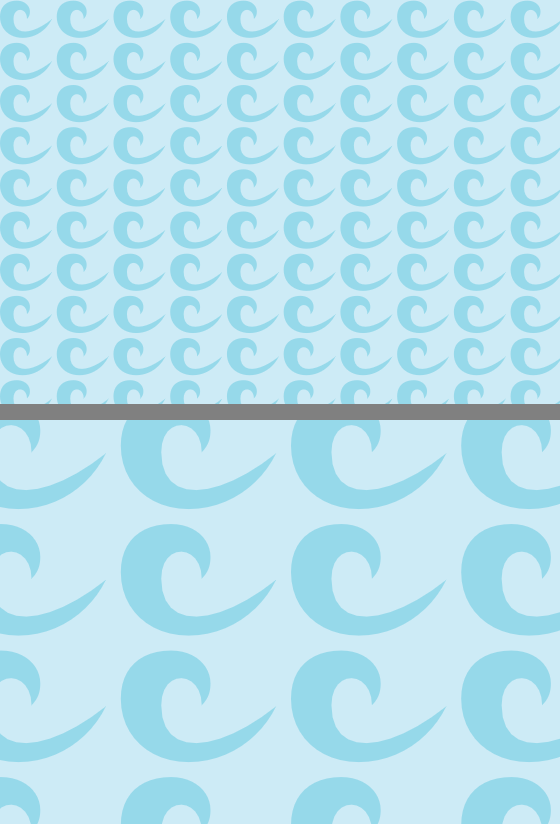
Top, the full canvas; bottom, a detail of the centre.
Give the GLSL for this pattern, as a WebGL 2 fragment shader.

```glsl
#version 300 es
precision highp float;
// Rows of curling waves on a pale ground, on a plain square-set grid.
// One wave is a closed outline of cubic curves; its signed distance is found
// by walking short chords, and the cell coordinate is wrapped to repeat it.

uniform vec2 u_resolution;
out vec4 fragColor;

const vec3 GROUND_COLOR = vec3(0.804, 0.922, 0.965);
const vec3 WAVE_COLOR   = vec3(0.590, 0.850, 0.918);

const vec2 REPEATS = vec2(9.871, 9.580);  // cells across and down the canvas
const vec2 CELL    = vec2(77.8, 57.83);   // cell size in outline units
const vec2 START   = vec2(0.0, 0.9);      // first wave, from the top left
const float MARGIN = 3.0;                 // keeps edges clear of the cell seam

const int CURVES = 7;
const int CHORDS = 12;                    // chords per curve

// Each row: start point and two handles; the next row's start ends the curve.
const vec2 OUTLINE[CURVES * 3] = vec2[](
  vec2(71.0, 25.5), vec2(64.0, 40.0), vec2(49.0, 51.0),  // under the tail
  vec2(31.0, 51.0), vec2(13.0, 51.0), vec2( 0.0, 39.0),  // belly
  vec2( 0.0, 22.0), vec2( 0.0,  8.0), vec2( 9.0,  0.0),  // back
  vec2(23.0,  0.0), vec2(34.0,  0.0), vec2(41.0,  7.0),  // crest
  vec2(41.0, 15.0), vec2(41.0, 19.0), vec2(40.0, 22.0),  // hook
  vec2(37.0, 25.0), vec2(37.0,  9.0), vec2(18.5,  8.0),  // inside the curl
  vec2(18.5, 25.0), vec2(18.5, 49.0), vec2(44.0, 47.0)   // above the tail
);

vec2 cubic(vec2 a, vec2 b, vec2 c, vec2 d, float t) {
  float s = 1.0 - t;
  return s * s * (s * a + 3.0 * t * b) + t * t * (3.0 * s * c + t * d);
}

// Signed distance to the wave, negative inside (even-odd rule).
float waveDistance(vec2 p) {
  float nearest = 1e6;
  float side = 1.0;
  vec2 a = OUTLINE[0];
  for (int i = 0; i < CURVES; i++) {
    int k = i * 3;
    vec2 curveEnd = OUTLINE[(k + 3) % (CURVES * 3)];
    for (int j = 1; j <= CHORDS; j++) {
      float t = float(j) / float(CHORDS);
      vec2 b = cubic(OUTLINE[k], OUTLINE[k + 1], OUTLINE[k + 2], curveEnd, t);
      vec2 chord = b - a;
      vec2 toP = p - a;
      vec2 gap = toP - chord * clamp(dot(toP, chord) / dot(chord, chord), 0.0, 1.0);
      nearest = min(nearest, dot(gap, gap));
      // Flip sides for each chord crossed by a ray along x.
      if ((a.y > p.y) != (b.y > p.y) && toP.x < chord.x * toP.y / chord.y) side = -side;
      a = b;
    }
  }
  return side * sqrt(nearest);
}

void main() {
  vec2 uv = gl_FragCoord.xy / u_resolution;
  vec2 p = vec2(uv.x, 1.0 - uv.y) * REPEATS * CELL - START;

  // Wrap into one cell.
  vec2 q = mod(p + MARGIN, CELL) - MARGIN;

  // Blend over one pixel at the edge.
  float pixel = REPEATS.x * CELL.x / u_resolution.x;
  float cover = clamp(0.5 - waveDistance(q) / pixel, 0.0, 1.0);
  fragColor = vec4(mix(GROUND_COLOR, WAVE_COLOR, cover), 1.0);
}
```
